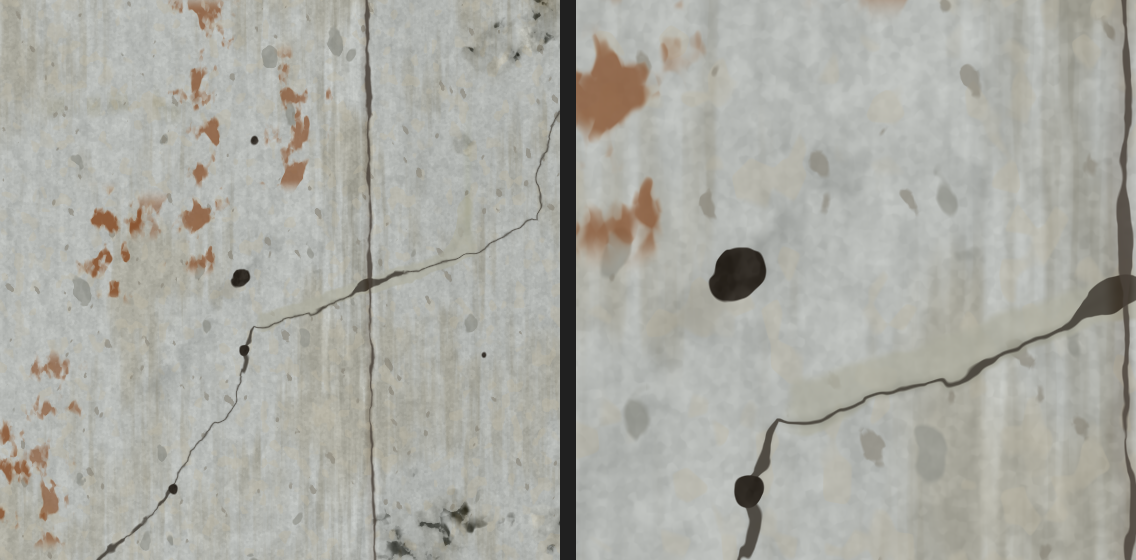
Left, the full canvas; right, a detail of the centre.
Give the GLSL for this texture, as a Shadertoy shader.

```glsl
vec2 hash2(vec2 p) {
    vec3 q = fract(vec3(p.xyx) * vec3(0.1031, 0.1030, 0.0973));
    q += dot(q, q.yzx + 33.33);
    return fract((q.xx + q.yz) * q.zy);
}

// Cellular noise: smoothly blended random cell values, 0 to 1
float cells(vec2 p) {
    vec2 id = floor(p), f = fract(p);
    float sum = 0.0, total = 0.0;
    for (int j = -1; j <= 1; j++)
    for (int i = -1; i <= 1; i++) {
        vec2 o = vec2(i, j), d = o + hash2(id + o) - f;
        float w = exp(-7.0 * dot(d, d));
        sum += w * hash2(id + o + 57.0).x;
        total += w;
    }
    return sum / total;
}

// Three cellular octaves, centred on zero
float mottle(vec2 p) {
    float sum = 0.0, amp = 1.0;
    for (int i = 0; i < 3; i++) {
        sum += amp * (cells(p) - 0.5);
        p = mat2(1.9, 0.5, -0.5, 1.9) * p + 17.0;
        amp *= 0.5;
    }
    return sum;
}

// Sparse ragged flecks, one candidate per cell
float flecks(vec2 p, float density, float size, float ragged, float soft) {
    vec2 id = floor(p), f = fract(p);
    float mask = 0.0;
    for (int j = -1; j <= 1; j++)
    for (int i = -1; i <= 1; i++) {
        vec2 o = vec2(i, j), h = hash2(id + o + 9.0);
        vec2 d = o + hash2(id + o) - f;
        d.x += (h.y - 0.5) * d.y;
        float r = size * (0.4 + h.y);
        float shape = length(d * vec2(1.2, 0.75)) + ragged * r - r;
        mask = max(mask, step(h.x, density) * smoothstep(soft, -soft, shape));
    }
    return mask;
}

float segment(vec2 p, vec2 a, vec2 b) {
    vec2 d = b - a;
    return length(p - a - d * clamp(dot(p - a, d) / dot(d, d), 0.0, 1.0));
}

const vec2 crackPath[15] = vec2[15](
    vec2(0.17, -0.01), vec2(0.26, 0.073), vec2(0.31, 0.13), vec2(0.342, 0.193),
    vec2(0.423, 0.284), vec2(0.436, 0.368), vec2(0.456, 0.418), vec2(0.521, 0.431),
    vec2(0.625, 0.469), vec2(0.658, 0.495), vec2(0.833, 0.544), vec2(0.963, 0.609),
    vec2(0.957, 0.687), vec2(0.98, 0.766), vec2(1.01, 0.84));
// x, bottom, top, strength
const vec4 rustRuns[6] = vec4[6](
    vec4(0.36, 0.51, 1.02, 0.75), vec4(0.52, 0.66, 0.93, 0.7), vec4(0.197, 0.46, 0.68, 0.9),
    vec4(0.272, 0.57, 0.67, 0.5), vec4(0.095, 0.02, 0.39, 0.65), vec4(0.01, 0.05, 0.27, 0.85));
// x, y, radius
const vec3 holes[5] = vec3[5](
    vec3(0.43, 0.502, 0.016), vec3(0.436, 0.373, 0.011), vec3(0.455, 0.75, 0.008),
    vec3(0.864, 0.366, 0.005), vec3(0.31, 0.126, 0.008));
const vec3 spalls[5] = vec3[5](
    vec3(0.88, 0.92, 0.055), vec3(0.98, 0.96, 0.06), vec3(0.78, 0.04, 0.075),
    vec3(0.83, 0.74, 0.024), vec3(0.96, 0.06, 0.035));

void mainImage(out vec4 fragColor, in vec2 fragCoord) {
    vec2 uv = fragCoord / iResolution.xy;
    float px = 1.2 / iResolution.y;
    float broad = mottle(uv * vec2(6.0, 4.5));
    float streak = mottle(uv * vec2(75.0, 6.0) + 30.0);
    float fine = mottle(uv * vec2(75.0, 60.0));
    float grain = cells(uv * 230.0) - 0.5;
    vec2 jitter = vec2(mottle(uv * 24.0), mottle(uv * 24.0 + 40.0));

    // Cool cement, warmer beside the seam
    float besideSeam = exp(-pow((uv.x - 0.62) / 0.055, 2.0));
    float cool = smoothstep(-0.35, 0.3, broad + 0.4 * streak + 0.12 - 0.3 * besideSeam);
    vec3 col = mix(vec3(0.675, 0.67, 0.625), vec3(0.713, 0.725, 0.712), cool);
    col -= 0.02 * smoothstep(0.6, 0.7, uv.x);
    col += 0.05 * fine + 0.04 * grain + streak * (0.03 + 0.07 * besideSeam);
    float specks = smoothstep(0.72, 0.88, cells(uv * vec2(75.0, 60.0) + 8.0));
    col = mix(col, vec3(0.74, 0.715, 0.64), 0.4 * specks);

    // Faint smudges: one diagonal, one level
    float diagonal = segment(uv + 0.03 * jitter, vec2(0.5, 0.58), vec2(0.27, 0.28));
    col -= 0.06 * smoothstep(0.035, 0.0, diagonal) * smoothstep(-0.15, 0.3, jitter.x);
    float level = segment(uv + 0.03 * jitter, vec2(0.08, 0.81), vec2(0.35, 0.81));
    col -= vec3(0.05, 0.06, 0.09) * smoothstep(0.03, 0.0, level) * smoothstep(-0.3, 0.3, streak);

    // Grey flecks and little pits
    float patches = flecks(uv * 13.0, 0.16, 0.14, 2.0 * jitter.x, 0.025);
    col = mix(col, vec3(0.56, 0.565, 0.535) + 0.05 * fine, 0.75 * patches);
    float pits = flecks(uv * 45.0, 0.1, 0.15, 2.0 * fine, 0.07);
    col = mix(col, vec3(0.53, 0.51, 0.46), 0.6 * pits);

    // Beaded rust runs
    float rustNoise = mottle(uv * vec2(50.0, 30.0) + 70.0);
    for (int i = 0; i < 6; i++) {
        vec4 run = rustRuns[i];
        float bead = cos(uv.y * 80.0 + run.x * 40.0);
        float span = smoothstep(run.y - 0.01, run.y + 0.02, uv.y) * smoothstep(run.z, run.z - 0.04, uv.y);
        float off = abs(uv.x - run.x + 0.01 * jitter.x);
        float amount = span * smoothstep(-0.05, 0.42, rustNoise + 0.18 * bead + 0.1 - 10.0 * off);
        col = mix(col, mix(vec3(0.69, 0.59, 0.48), vec3(0.53, 0.32, 0.18), amount), amount * run.w);
    }

    // Rough spalled areas
    for (int i = 0; i < 5; i++) {
        vec3 s = spalls[i];
        float mask = smoothstep(1.1, 0.3, length(uv - s.xy) / s.z + 1.3 * jitter.y);
        col -= mask * (vec3(0.07, 0.075, 0.085) + 0.18 * jitter.x + 0.12 * fine);
        col -= 0.25 * mask * smoothstep(0.28, 0.45, jitter.x + 0.3 * fine);
    }

    // Filler smeared above the crack, with a drip line
    vec2 q = uv + 0.011 * jitter;
    float rise = q.y - 0.418 - 0.334 * (q.x - 0.456);
    float height = 0.022 + 0.085 * exp(-pow((q.x - 0.833) / 0.022, 2.0));
    float filler = smoothstep(-0.012, -0.008, rise) * smoothstep(height, height - 0.008, rise)
        * smoothstep(0.455, 0.47, q.x) * smoothstep(0.855, 0.84, q.x);
    col = mix(col, vec3(0.675, 0.675, 0.62) + 0.03 * fine, 0.75 * filler);
    float drip = smoothstep(0.012, 0.0, abs(uv.x - 0.835)) * smoothstep(0.55, 0.62, uv.y) * smoothstep(0.85, 0.7, uv.y);
    col -= vec3(0.03, 0.03, 0.05) * drip;

    // Crack, widening toward the seam
    float crack = 1.0;
    for (int i = 0; i < 14; i++) crack = min(crack, segment(q, crackPath[i], crackPath[i + 1]));
    float width = 0.0009 + 0.0022 * smoothstep(0.55, 0.8, cells(uv * 22.0 + 5.0));
    width += 0.008 * exp(-dot(uv - vec2(0.65, 0.49), uv - vec2(0.65, 0.49)) / 0.0004);
    col -= 0.06 * smoothstep(0.006, 0.0, crack);
    col = mix(col, vec3(0.25, 0.23, 0.2), 0.85 * smoothstep(width + px, width - px, crack));

    // Vertical seam
    float seam = uv.x - 0.667 + 0.012 * uv.y + 0.005 * jitter.y;
    float gap = mix(0.0014, 0.0027, smoothstep(0.48, 0.52, uv.y)) * (1.0 + 1.5 * jitter.x);
    col -= vec3(0.07, 0.085, 0.095) * smoothstep(0.012, 0.0, abs(seam + 0.003));
    col += 0.035 * smoothstep(0.005, 0.0, abs(seam - 0.007));
    col = mix(col, vec3(0.29, 0.26, 0.23), 0.85 * smoothstep(gap + px, gap - px, abs(seam)));

    // Dark air holes
    for (int i = 0; i < 5; i++) {
        float edge = length((uv - holes[i].xy) * vec2(1.1, 0.9)) - holes[i].z * (0.85 + 0.7 * jitter.x);
        col = mix(col, vec3(0.2, 0.18, 0.155) + 0.1 * fine, smoothstep(px, -px, edge));
    }
    fragColor = vec4(clamp(col, 0.0, 1.0), 1.0);
}
```
